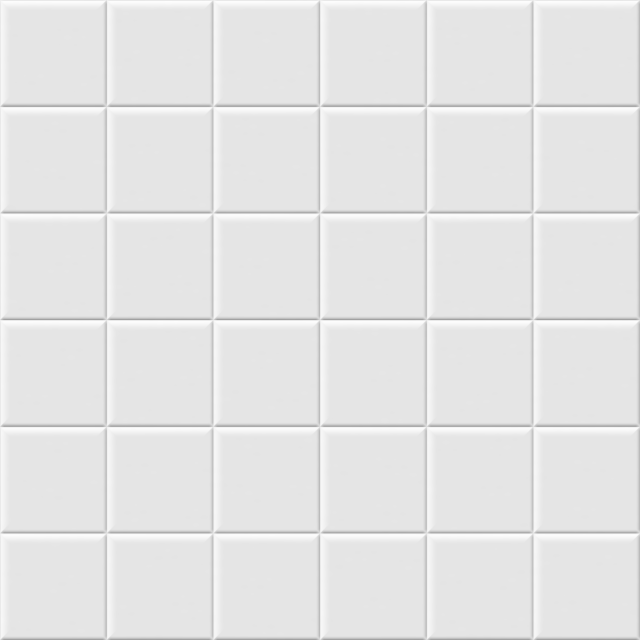
This pattern is drawn by a WebGL 2 fragment shader. Its source:

```glsl
#version 300 es
precision highp float;
// Square grid of glossy pale grey tiles with mitred bevels, lit from the top left.

uniform vec2 u_resolution;
out vec4 fragColor;

const float TAU = 6.2831853;
const float TILES = 6.0;             // repeats across and down
const int SAMPLES = 4;               // supersampling per axis

const float FACE = 0.898;            // flat middle of a tile
const float TOP_LIGHT = 0.995;       // brightest value of each bevel side
const float LEFT_LIGHT = 0.97;
const float BOTTOM_SHADE = 0.56;     // darkest value of each bevel side
const float RIGHT_SHADE = 0.69;
const float GLINT = 0.96;            // value of the corner glints
const float STREAK = 0.002;          // faint unevenness of the glaze

// Lengths in tile widths
const float LIGHT_WIDTH = 0.105;
const float SHADE_WIDTH = 0.042;
const float SEAM_WIDTH = 0.012;      // dark joint reaching into the lit sides
const float SEAM_STRENGTH = 0.3;
const float MITRE_BLUR = 0.008;
const float GLINT_RADIUS = 0.045;
const float GLINT_STRENGTH = 0.6;

// Mostly level streaks from sines with whole frequencies, so they wrap
float glazeStreaks(vec2 uv) {
    vec2 p = uv * TAU;
    float patches = sin(5.0 * p.x + 2.0 * sin(4.0 * p.y)) * sin(7.0 * p.y + sin(3.0 * p.x));
    float level = sin(41.0 * p.y + sin(2.0 * p.x));
    float upright = sin(37.0 * p.x + sin(3.0 * p.y));
    return STREAK * patches * (level + 0.4 * upright);
}

float lightFalloff(float dist) {
    return 1.0 - smoothstep(0.0, LIGHT_WIDTH, dist);
}

float shadeFalloff(float dist) {
    float t = clamp(1.0 - dist / SHADE_WIDTH, 0.0, 1.0);
    return t * t;
}

// Brightness of one tile, with cell running from 0 to 1 on both axes
float tileShade(vec2 cell) {
    float left = cell.x;
    float right = 1.0 - cell.x;
    float bottom = cell.y;
    float top = 1.0 - cell.y;

    // Highlight along the top and left, split on the diagonal
    float topSide = smoothstep(-MITRE_BLUR, MITRE_BLUR, left - top);
    float lightPeak = mix(LEFT_LIGHT, TOP_LIGHT, topSide);
    float litDist = min(left, top);
    float lit = mix(FACE, lightPeak, lightFalloff(litDist));

    // Joint shadow that spills over the lit edge
    float seamShade = mix(RIGHT_SHADE, BOTTOM_SHADE, topSide);
    float seam = 1.0 - smoothstep(0.0, SEAM_WIDTH, litDist);
    lit = mix(lit, seamShade, SEAM_STRENGTH * seam);

    // Shadow along the bottom and right
    float bottomSide = smoothstep(-MITRE_BLUR, MITRE_BLUR, right - bottom);
    float shadePeak = mix(RIGHT_SHADE, BOTTOM_SHADE, bottomSide);
    float shadeDist = min(right, bottom);
    float shaded = mix(FACE, shadePeak, shadeFalloff(shadeDist));

    // Mitre where the lit and shaded sides meet
    float litSide = smoothstep(-MITRE_BLUR, MITRE_BLUR, shadeDist - litDist);
    float value = mix(shaded, lit, litSide);

    // Soft glint at the corners
    float cornerDist = length(vec2(min(left, right), min(bottom, top)));
    float glint = 1.0 - smoothstep(0.0, GLINT_RADIUS, cornerDist);
    return mix(value, GLINT, GLINT_STRENGTH * glint);
}

void main() {
    // Average a small grid of samples to smooth every edge
    float sum = 0.0;
    for (int j = 0; j < SAMPLES; j++) {
        for (int i = 0; i < SAMPLES; i++) {
            vec2 offset = (vec2(i, j) + 0.5) / float(SAMPLES) - 0.5;
            vec2 uv = (gl_FragCoord.xy + offset) / u_resolution;
            sum += tileShade(fract(uv * TILES));
        }
    }
    float value = sum / float(SAMPLES * SAMPLES);
    value += glazeStreaks(gl_FragCoord.xy / u_resolution);
    fragColor = vec4(vec3(value), 1.0);
}
```
